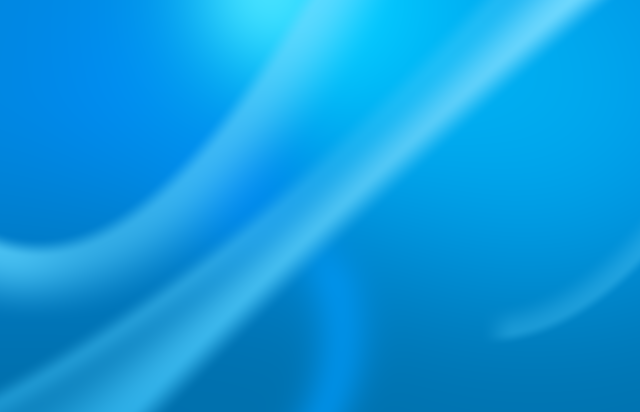
Write a WebGL 1 fragment shader that draws this background.

```glsl
precision highp float;
// Soft light ribbons sweeping diagonally over a glowing blue backdrop.

uniform vec2 u_resolution;

const float ASPECT = 1.552;

const vec3 DEEP_BLUE = vec3(0.0, 0.44, 0.68);
const vec3 CLEAR_BLUE = vec3(0.0, 0.53, 0.88);
const vec3 VIVID_BLUE = vec3(0.0, 0.54, 0.98);
const vec3 ARC_BLUE = vec3(0.0, 0.59, 0.95);
const vec3 CYAN = vec3(0.0, 0.79, 1.0);
const vec3 TEAL_LIGHT = vec3(0.0, 0.68, 0.94);
const vec3 PALE_CYAN = vec3(0.31, 0.90, 1.0);
const vec3 RIBBON_LOW = vec3(0.19, 0.70, 0.92);
const vec3 RIBBON_HIGH = vec3(0.46, 0.86, 1.0);

float bell(float d, float width) {
    return exp(-d * d / (width * width));
}

vec3 addGlow(vec3 base, vec2 p, vec2 center, float radius, vec3 tint, float strength) {
    return mix(base, tint, strength * bell(length(p - center), radius));
}

// Cubic height with coefficients k, lowest power first.
float curveHeight(vec4 k, float x) {
    return k.x + x * (k.y + x * (k.z + x * k.w));
}

// Approximate distance below the curve, in canvas heights.
float depthBelow(vec4 k, vec2 uv) {
    float slope = k.y + uv.x * (2.0 * k.z + 3.0 * k.w * uv.x);
    return (curveHeight(k, uv.x) - uv.y) / length(vec2(1.0, slope / ASPECT));
}

vec3 backdrop(vec2 p) {
    vec3 color = mix(DEEP_BLUE, CLEAR_BLUE, smoothstep(0.0, 0.8, p.y));
    color = addGlow(color, p, vec2(1.30, 0.78), 0.50, TEAL_LIGHT, 0.85);
    color = addGlow(color, p, vec2(0.30, 0.80), 0.25, VIVID_BLUE, 0.5);
    color = addGlow(color, p, vec2(0.81, 1.00), 0.36, CYAN, 1.0);
    color = addGlow(color, p, vec2(0.57, 0.55), 0.16, VIVID_BLUE, 0.65);
    color = addGlow(color, p, vec2(0.65, 1.02), 0.17, PALE_CYAN, 0.85);

    // Curved blue light rising from the lower edge.
    float dy = p.y - 0.19;
    float arc = bell(p.x - 0.83 + 1.2 * dy * dy, 0.07);
    return mix(color, ARC_BLUE, 0.75 * arc * (1.0 - smoothstep(0.3, 0.5, p.y)));
}

// Left ribbon: crisp upper edge, wide fade below.
float leftRibbon(vec2 uv) {
    float d = depthBelow(vec4(0.419, -0.5, 4.4, -1.667), uv);
    float band = smoothstep(-0.018, 0.03, d) * (1.0 - smoothstep(0.03, 0.19, d));
    return band * (0.64 + 0.3 * bell(uv.x, 0.1));
}

// Main ribbon: translucent body with a bright lower side and a thin upper rim.
float mainRibbon(vec2 uv) {
    float upper = depthBelow(vec4(0.059, 0.85, 0.53, 0.0), uv);
    float lower = -depthBelow(vec4(-0.409, 1.712, -0.227, 0.0), uv);
    float across = upper / max(upper + lower, 0.001);
    float mask = smoothstep(-0.02, 0.035, upper) * smoothstep(-0.025, 0.05, lower);
    float rim = 0.28 * bell(upper - 0.03, 0.035) * (1.0 - smoothstep(0.3, 0.7, uv.y));
    return mask * min(0.27 + rim + 0.66 * smoothstep(0.2, 0.8, across), 1.0);
}

// Small wisp: rounded tip, crisp lower edge, fade above.
float wisp(vec2 uv) {
    float v = uv.x - 0.79;
    float height = -depthBelow(vec4(0.174, 0.2, 3.2, 0.0), vec2(v, uv.y));
    float band = smoothstep(-0.012, 0.018, height) * (1.0 - smoothstep(0.015, 0.09, height));
    return 0.42 * band * smoothstep(-0.04, 0.015, v);
}

void main() {
    vec2 uv = gl_FragCoord.xy / u_resolution;
    vec3 color = backdrop(uv * vec2(ASPECT, 1.0));
    vec3 ribbonTint = mix(RIBBON_LOW, RIBBON_HIGH, uv.y);

    color = mix(color, ribbonTint, leftRibbon(uv));
    color = mix(color, ribbonTint, mainRibbon(uv));
    color = mix(color, ribbonTint, wisp(uv));
    gl_FragColor = vec4(color, 1.0);
}
```
